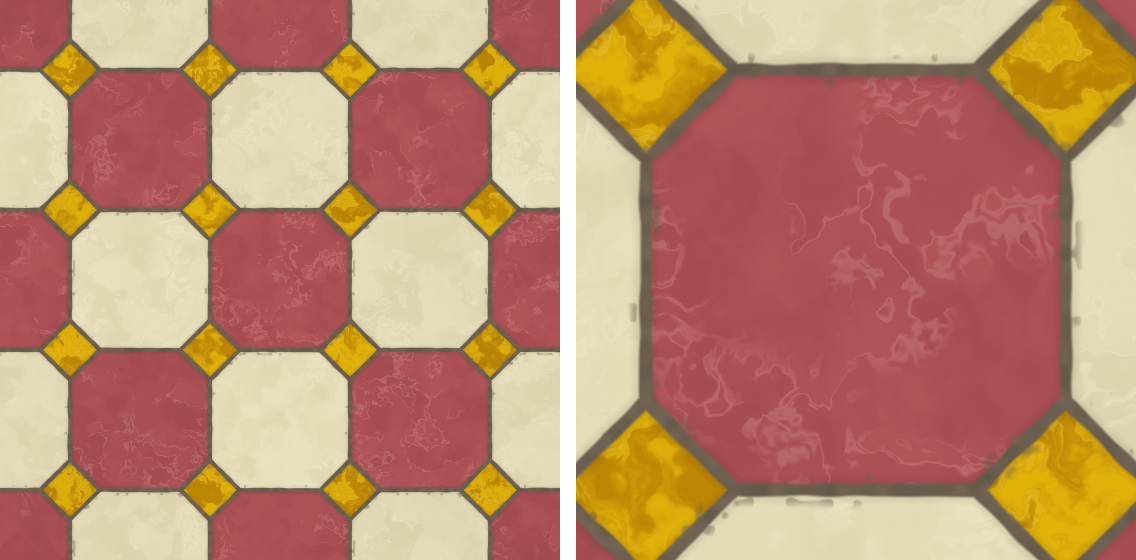
Left, the full canvas; right, a detail of the centre.
Write a three.js fragment shader that draws this pattern.

```glsl
// Octagon-and-dot floor: four by four clipped tiles in a red and cream checkerboard,
// gold diamonds on the corners and dark grout between. Distances give the joints,
// domain-warped noise seeded per tile gives the marbling.
varying vec2 vUv;

float hash(vec2 p) {
  return fract(sin(dot(p, vec2(127.1, 311.7))) * 43758.545);
}

// Value noise that wraps every 64 lattice cells
float noise(vec2 p) {
  vec2 i = floor(p), f = fract(p);
  f = f * f * (3.0 - 2.0 * f);
  vec2 lo = mod(i, 64.0), hi = mod(i + 1.0, 64.0);
  return mix(mix(hash(lo), hash(vec2(hi.x, lo.y)), f.x),
             mix(hash(vec2(lo.x, hi.y)), hash(hi), f.x), f.y);
}

float fbm(vec2 p) {
  float sum = 0.0, amp = 0.53;
  for (int i = 0; i < 4; i++) {
    sum += amp * noise(p);
    p = mat2(1.6, 1.2, -1.2, 1.6) * p + 7.3;
    amp *= 0.5;
  }
  return sum;
}

// x: broad tone, y: thin curling veins, z: fine swirl
vec3 marble(vec2 p) {
  vec2 warp = vec2(fbm(p), fbm(p + vec2(5.2, 1.3)));
  float swirl = fbm(p + 3.5 * warp);
  float patches = smoothstep(0.35, 0.65, noise(p * 0.8 + 19.0));
  float vein = smoothstep(0.06, 0.0, abs(swirl - 0.52)) * patches;
  return vec3(smoothstep(0.3, 0.7, warp.x), vein, smoothstep(0.3, 0.7, swirl));
}

void main() {
  vec2 p = vUv * 4.0;
  vec2 cell = floor(p + 0.5);
  vec2 local = p - cell;
  vec2 a = abs(local);

  // Distance to the nearest joint, with slightly uneven edges
  float side = 0.5 - max(a.x, a.y);
  float corner = (0.787 - a.x - a.y) * 0.7071;
  bool isGold = corner < 0.0;
  float edge = (isGold ? -corner : min(side, corner)) - 0.015;
  edge += 0.007 * (noise(p * 16.0) - 0.5);

  // Each tile and each diamond has its own piece of marble
  vec2 id = mod(isGold ? floor(p) + 0.5 : cell, 4.0);
  vec2 seed = 40.0 * vec2(hash(id + 3.1), hash(id + 8.7));
  vec2 inner = isGold ? fract(p) - 0.5 : local;
  vec3 m = marble(inner * (isGold ? 9.0 : 6.0) + seed);

  vec3 color;
  if (isGold) {
    color = mix(vec3(0.73, 0.52, 0.02), vec3(0.87, 0.69, 0.04), m.z);
    color += vec3(0.06, 0.08, 0.08) * m.y;
  } else if (mod(cell.x + cell.y, 2.0) < 0.5) {
    color = mix(vec3(0.64, 0.295, 0.315), vec3(0.685, 0.33, 0.345), 0.5 * (m.x + m.z));
    color = mix(color, vec3(0.76, 0.46, 0.47), 0.6 * m.y);
  } else {
    color = mix(vec3(0.87, 0.83, 0.685), vec3(0.905, 0.875, 0.735), 0.4 * m.x + 0.6 * m.z);
    color = mix(color, vec3(0.93, 0.90, 0.78), 0.5 * m.y);
  }
  color *= 0.985 + 0.03 * hash(id + 5.9);

  // Soft rim and small chips along the edges
  color *= mix(0.93, 1.0, smoothstep(0.0, 0.025, edge));
  float chips = smoothstep(0.74, 0.9, noise(p * 32.0)) * smoothstep(0.035, 0.005, edge);
  vec3 grout = vec3(0.42, 0.37, 0.31) * (0.92 + 0.16 * noise(p * 32.0 + 11.0));
  color = mix(color, grout, 0.45 * chips);

  color = mix(grout, color, smoothstep(-0.005, 0.005, edge));
  gl_FragColor = vec4(color, 1.0);
}
```
